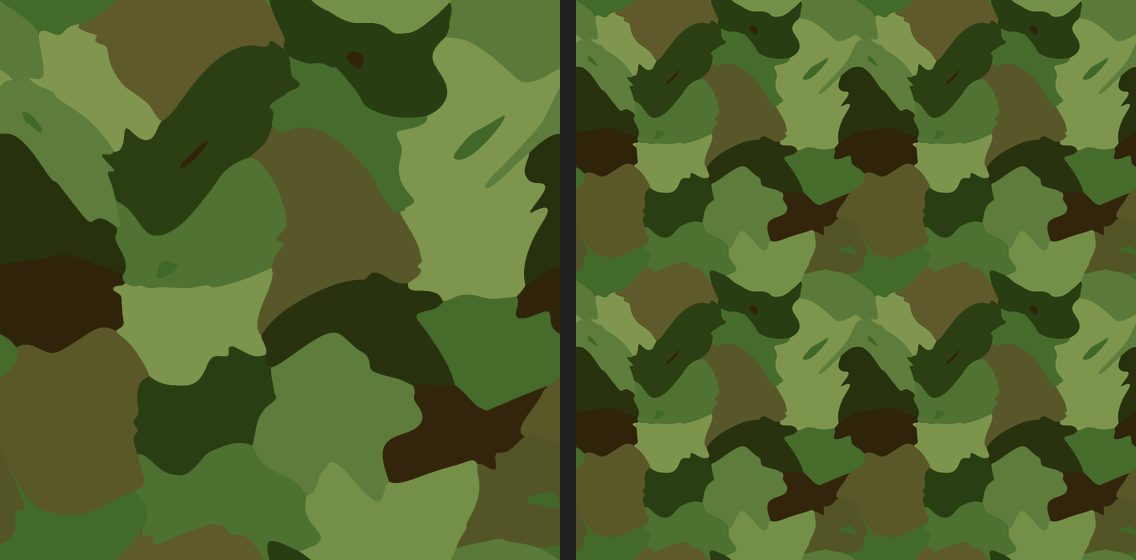
Left, the tile; right, the same tile 2 across and 2 down.
Write a Shadertoy shader that draws this pattern.

```glsl
// Woodland camouflage: large wavy-edged patches of green, olive and brown that tile.
const float TAU = 6.2831853;
const vec2 GRID = vec2(4.0, 6.0); // whole patches across and up

// Order: mid green, light green, olive, dark brown, dark olive, deep green
const vec3 PALETTE[6] = vec3[6](
    vec3(0.32, 0.45, 0.20), vec3(0.47, 0.57, 0.29), vec3(0.35, 0.34, 0.16),
    vec3(0.19, 0.14, 0.04), vec3(0.17, 0.20, 0.06), vec3(0.16, 0.24, 0.07));

vec2 hash2(vec2 p) {
    return fract(sin(vec2(dot(p, vec2(127.1, 311.7)), dot(p, vec2(269.5, 183.3)))) * 4375.85);
}

vec2 direction(float angle) {
    return vec2(cos(angle), sin(angle));
}

// Layered sines; rounded wave vectors keep the bending periodic
vec2 bend(vec2 p) {
    float frequency = 2.0;
    for (float i = 0.0; i < 12.0; i++) {
        vec2 wave = round(direction(i * 2.4 + 0.6) * frequency);
        p += direction(i * 3.7 + 1.0) * sin(TAU * dot(wave, p) + i * i * 1.7) * 0.075 / frequency;
        frequency *= 1.22;
    }
    return p;
}

// A power residue shuffles the cells, then ranges give each colour its share
int colourClass(vec2 id) {
    int n = int(id.x + GRID.x * id.y);
    int k = (n * n * n * n * n) % 23;
    return k < 7 ? 0 : k < 12 ? 1 : k < 16 ? 2 : k < 18 ? 3 : k < 20 ? 4 : 5;
}

vec3 camouflage(vec2 uv) {
    vec2 p = bend(uv) * GRID;
    vec2 base = floor(p);
    vec2 nearestId = vec2(0.0);
    vec2 toCentre = vec2(0.0);
    float nearest = 100.0;

    // Nearest wrapped cell centre
    for (int y = -1; y <= 1; y++)
    for (int x = -1; x <= 1; x++) {
        vec2 cell = base + vec2(x, y);
        vec2 id = mod(cell, GRID);
        vec2 offset = (cell + 0.15 + 0.7 * hash2(id) - p) * vec2(1.0, 0.85);
        float d = dot(offset, offset);
        if (d < nearest) {
            nearest = d;
            nearestId = id;
            toCentre = offset;
        }
    }

    // Patch colour with its own slight tone
    int kind = colourClass(nearestId);
    vec2 chance = hash2(nearestId + 17.0);
    vec3 tone = mix(vec3(0.78, 0.91, 0.80), vec3(1.17, 1.09, 1.17), chance.x);
    vec3 colour = PALETTE[kind] * mix(vec3(1.0), tone, kind == 0 ? 1.0 : 0.4);

    // A few patches carry a small island
    float island = length(toCentre * vec2(1.0, 1.1));
    if (chance.y < 0.3 && island < 0.06 + 0.15 * chance.y)
        colour = kind < 3 ? PALETTE[0] * vec3(0.78, 0.91, 0.80) : PALETTE[3];
    return colour;
}

void mainImage(out vec4 fragColor, in vec2 fragCoord) {
    // Nine samples smooth the patch edges
    vec3 sum = vec3(0.0);
    for (int y = -1; y <= 1; y++)
    for (int x = -1; x <= 1; x++)
        sum += camouflage((fragCoord + vec2(x, y) / 3.0) / iResolution.xy);
    fragColor = vec4(sum / 9.0, 1.0);
}
```
